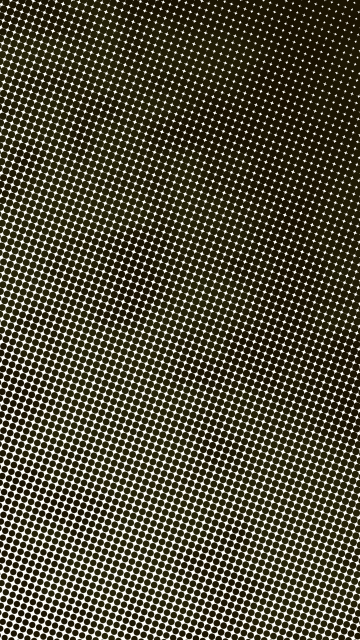
This pattern is drawn by a WebGL 2 fragment shader. Its source:

```glsl
#version 300 es
precision highp float;
// Tilted halftone screen: dark olive dots on near-white ground.
// Dots swell from lower left to upper right until they merge, leaving
// four-pointed stars and then specks; soft noise shifts the ink hue.

uniform vec2 u_resolution;
out vec4 outColor;

const float DOTS_ACROSS = 50.0;         // screen pitches per canvas width
const float SCREEN_TILT = radians(-20.0);
const float RADIUS_LOWER_LEFT = 0.432;  // radii in units of the pitch
const float RADIUS_LOWER_RIGHT = 0.470;
const float RADIUS_UPPER_LEFT = 0.520;
const float RADIUS_UPPER_RIGHT = 0.610;
const float RISE_POWER = 1.15;          // curve of the vertical growth
const float RADIUS_JITTER = 0.012;
const float EDGE_SOFTNESS = 0.08;
const float HUE_SCALE = 5.0;            // ink patches per canvas width

const vec3 PAPER = vec3(1.00, 1.00, 0.99);
const vec3 INK_BROWN = vec3(0.095, 0.065, 0.000);
const vec3 INK_OLIVE = vec3(0.145, 0.135, 0.030);
const vec3 INK_DEEP = vec3(0.090, 0.060, 0.000);

float hash(vec2 p) {
    return fract(sin(dot(p, vec2(127.1, 311.7))) * 43758.545);
}

float noise(vec2 p) {
    vec2 cell = floor(p);
    vec2 f = fract(p);
    f = f * f * (3.0 - 2.0 * f);
    float low = mix(hash(cell), hash(cell + vec2(1.0, 0.0)), f.x);
    float high = mix(hash(cell + vec2(0.0, 1.0)), hash(cell + 1.0), f.x);
    return mix(low, high, f.y);
}

mat2 rotation(float angle) {
    float c = cos(angle);
    float s = sin(angle);
    return mat2(c, s, -s, c);
}

// Dot radius at a canvas position running from 0 to 1 on both axes
float dotRadius(vec2 uv) {
    float rise = pow(uv.y, RISE_POWER);
    float lower = mix(RADIUS_LOWER_LEFT, RADIUS_LOWER_RIGHT, uv.x);
    float upper = mix(RADIUS_UPPER_LEFT, RADIUS_UPPER_RIGHT, uv.x);
    return mix(lower, upper, rise);
}

void main() {
    vec2 uv = gl_FragCoord.xy / u_resolution;
    vec2 pos = gl_FragCoord.xy / u_resolution.x;

    // Tilted grid of dots
    vec2 grid = rotation(-SCREEN_TILT) * pos * DOTS_ACROSS;
    vec2 cell = floor(grid);
    float dist = length(fract(grid) - 0.5);
    float radius = dotRadius(uv) + RADIUS_JITTER * (hash(cell) - 0.5);

    // Edge at least about a pixel wide
    float pixel = DOTS_ACROSS / u_resolution.x;
    float edge = max(EDGE_SOFTNESS, 0.7 * pixel);
    float paper = smoothstep(radius - edge, radius + edge, dist);

    // Ink drifts between brown and olive, deepening at the upper right
    float patches = 0.6 * noise(pos * HUE_SCALE) + 0.4 * noise(pos * HUE_SCALE * 2.7 + 9.0);
    vec3 ink = mix(INK_BROWN, INK_OLIVE, smoothstep(0.2, 0.65, patches));
    ink = mix(ink, INK_DEEP, 0.5 * smoothstep(0.9, 1.9, uv.x + uv.y));

    outColor = vec4(mix(ink, PAPER, paper), 1.0);
}
```
